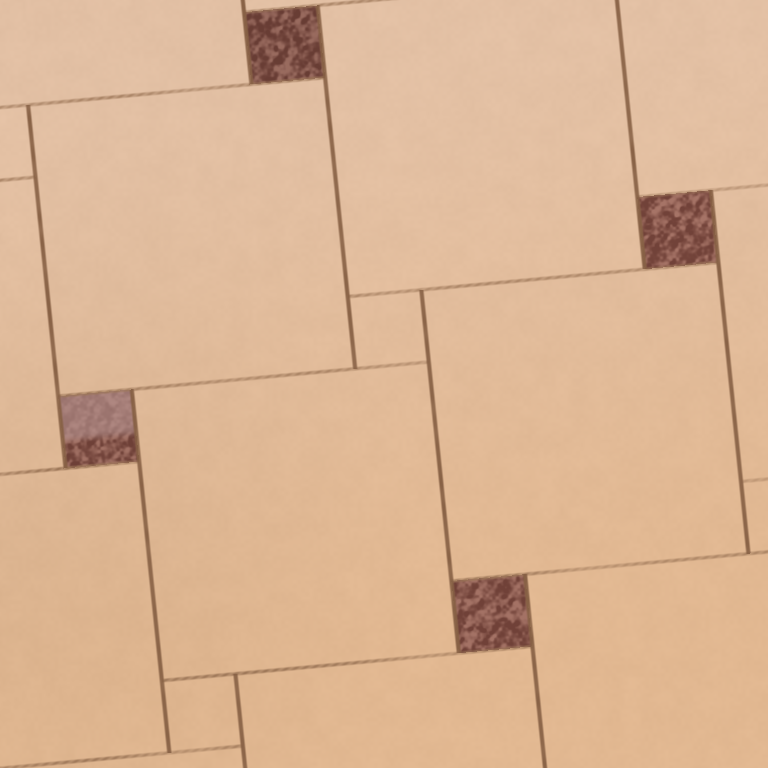
Reproduce this pattern procedurally as a WebGL 2 fragment shader.

```glsl
#version 300 es
precision highp float;
// Tilted pinwheel paving: large cream squares with small squares between them,
// alternately cream and speckled red-brown. Both squares hang on one lattice;
// the nearest tile gives the edge distances that draw the seams.

uniform vec2 u_resolution;
out vec4 fragColor;

// Layout, in canvas units
const float BIG = 0.3884;
const float SMALL = 0.0962;
const vec2 ORIGIN = vec2(0.0365, 0.8633);      // top left corner of tile (0, 0)
const vec2 AXIS_RIGHT = vec2(0.9958, 0.092);
const vec2 AXIS_DOWN = vec2(0.101, -0.9763);
const vec2 GLOSSY_TILE = vec2(-1.0, 1.0);      // the accent that catches light

// Seams
const float UPRIGHT_HALF = 0.0027;
const float LEVEL_HALF = 0.0022;
const float SOFTNESS = 0.0017;
const vec3 UPRIGHT_SEAM = vec3(0.53, 0.38, 0.27);
const vec3 LEVEL_SEAM = vec3(0.61, 0.46, 0.34);

// Surfaces
const vec3 CREAM_TOP = vec3(0.890, 0.755, 0.645);
const vec3 CREAM_LOW = vec3(0.890, 0.725, 0.572);
const vec3 ACCENT_DARK = vec3(0.43, 0.25, 0.215);
const vec3 ACCENT_PALE = vec3(0.63, 0.44, 0.39);
const vec3 GLOSS = vec3(0.66, 0.51, 0.49);
const float SPECKLE_SCALE = 120.0;

float hash(vec2 p) {
    vec3 q = fract(p.xyx * vec3(0.1031, 0.1030, 0.0973));
    q += dot(q, q.yzx + 33.33);
    return fract((q.x + q.y) * q.z);
}

float noise(vec2 p) {
    vec2 i = floor(p), f = fract(p);
    f = f * f * (3.0 - 2.0 * f);
    return mix(mix(hash(i), hash(i + vec2(1, 0)), f.x),
               mix(hash(i + vec2(0, 1)), hash(i + vec2(1, 1)), f.x), f.y);
}

// Distances inward from the upright (x) and level (y) edges of a square
vec2 edgeInset(vec2 p, vec2 corner, float side) {
    return 0.5 * side - abs(p - corner - 0.5 * side);
}

float seam(float inset, float halfWidth, float soft) {
    return 1.0 - smoothstep(halfWidth - soft, halfWidth + soft, inset);
}

vec3 creamSurface(vec2 uv, vec2 id) {
    vec3 color = mix(CREAM_LOW, CREAM_TOP, smoothstep(0.1, 1.0, uv.y + 0.1 * (0.5 - uv.x)));
    color *= 1.0 - 0.035 * smoothstep(0.6, 0.0, length(uv - vec2(0.0, 0.25)));
    color *= 1.0 + 0.012 * (hash(id + 7.0) - 0.5);
    return color + 0.012 * (noise(uv * 45.0) - 0.5) + 0.01 * (noise(uv * 190.0) - 0.5);
}

vec3 accentSurface(vec2 p, vec2 local, vec2 id) {
    vec2 slanted = vec2(p.x + p.y, 0.65 * (p.y - p.x));
    float grain = 0.6 * noise(slanted * SPECKLE_SCALE) + 0.4 * noise(p * SPECKLE_SCALE * 2.0);
    vec3 color = mix(ACCENT_DARK, ACCENT_PALE, smoothstep(0.25, 0.85, grain));
    color *= 0.95 + 0.1 * hash(id);
    float shine = id == GLOSSY_TILE ? smoothstep(0.68, 0.54, local.y) : 0.0;
    return mix(color, GLOSS + 0.08 * (grain - 0.5), 0.85 * shine);
}

void main() {
    vec2 uv = gl_FragCoord.xy / u_resolution;
    float soft = max(SOFTNESS, 0.8 / min(u_resolution.x, u_resolution.y));
    vec2 p = inverse(mat2(AXIS_RIGHT, AXIS_DOWN)) * (uv - ORIGIN);

    // Lattice steps are (BIG, -SMALL) and (SMALL, BIG)
    mat2 lattice = mat2(BIG, -SMALL, SMALL, BIG);
    vec2 base = floor(inverse(lattice) * p);

    // Find the square that holds this point
    vec2 inset = vec2(-1.0), id = base, local = vec2(0.0);
    bool isSmall = false;
    for (int j = -1; j <= 1; j++)
    for (int i = -1; i <= 1; i++) {
        vec2 cell = base + vec2(i, j);
        vec2 corner = lattice * cell;
        vec2 smallCorner = corner + vec2(BIG - SMALL, -SMALL);
        vec2 big = edgeInset(p, corner, BIG);
        vec2 little = edgeInset(p, smallCorner, SMALL);
        if (min(big.x, big.y) > min(inset.x, inset.y)) {
            inset = big; id = cell; isSmall = false;
        }
        if (min(little.x, little.y) > min(inset.x, inset.y)) {
            inset = little; id = cell; isSmall = true;
            local = (p - smallCorner) / SMALL;
        }
    }

    // Every other small square is an accent
    bool isAccent = isSmall && mod(id.x + id.y, 2.0) < 0.5;
    vec3 color = isAccent ? accentSurface(p, local, id) : creamSurface(uv, id);

    // Level seams are worn and broken, upright seams stay dark
    float wear = mix(0.5, 1.0, noise(p * vec2(9.0, 14.0) + 3.0));
    wear *= 0.84 + 0.16 * sin(p.x * 480.0 + p.y * 700.0);
    wear *= mix(1.0, 0.75, smoothstep(0.55, 0.95, uv.x));
    color = mix(color, LEVEL_SEAM, wear * seam(inset.y, LEVEL_HALF, soft));
    float depth = 0.86 + 0.14 * noise(p * 60.0);
    color = mix(color, UPRIGHT_SEAM, depth * seam(inset.x, UPRIGHT_HALF, soft));

    fragColor = vec4(color, 1.0);
}
```
